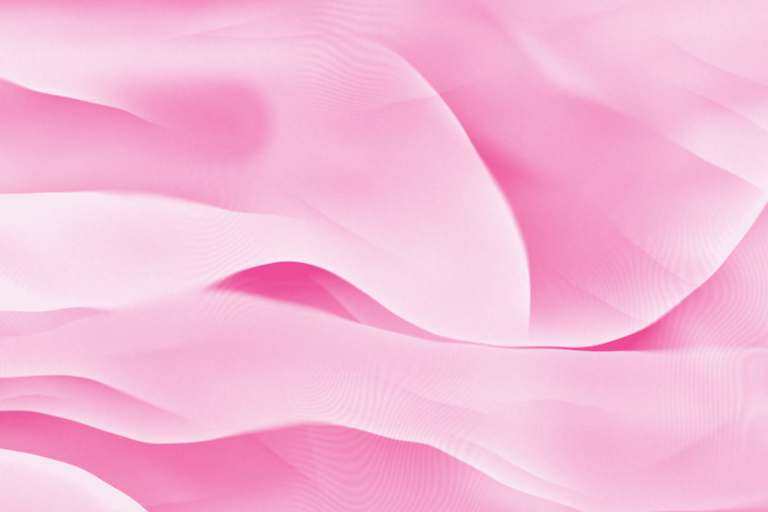
Give the GLSL for this texture, as a WebGL 1 fragment shader.

```glsl
precision highp float;
uniform vec2 u_resolution;

const vec3 PALE = vec3(0.978, 0.905, 0.950);
const vec3 DEEP = vec3(0.930, 0.330, 0.610);
const float BASE_TONE = 0.33, CLOUD = 0.50, RIPPLE = 0.24;
const float CONTRAST = 1.35, PIVOT = 0.35, LIFT = 0.345;
const float SHARP_EDGE = 0.003, SOFT_EDGE = 0.022, RIM = 0.035;
const float WARP = 0.034, FINE_WARP = 0.010, CREASE = 0.08;
const float MOIRE = 0.035, MOIRE_FREQ = 500.0;
const float WEAVE = 0.038, WEAVE_SCALE = 210.0;

float edge;  // softness of hems at this place

float hash(vec2 p) {
  p = fract(p * vec2(0.1031, 0.1173));
  p += dot(p, p.yx + 33.33);
  return fract((p.x + p.y) * p.x * 7.13);
}

float noise(vec2 p) {
  vec2 i = floor(p), f = fract(p);
  f = f * f * (3.0 - 2.0 * f);
  return mix(mix(hash(i), hash(i + vec2(1, 0)), f.x),
             mix(hash(i + vec2(0, 1)), hash(i + vec2(1, 1)), f.x), f.y);
}

float fbm(vec2 p) {
  return 0.55 * noise(p) + 0.25 * noise(p * 2.1 + 7.3) + 0.11 * noise(p * 4.4 + 22.0);
}

vec2 drift(vec2 p) {
  return vec2(noise(p), noise(p + 19.0)) - 0.5;
}

float bump(float x, float center, float width) {
  float t = (x - center) / width;
  return exp(-t * t);
}

// A lit sheet where d > 0 that casts a soft shadow where d < 0.
float fold(float tone, float d, float lit, float reach, float depth, float width, float mask) {
  float sheet = mix(tone, lit, exp(-max(d, 0.0) / reach)) - RIM * exp(-abs(d) / 0.008);
  float shade = tone + depth * exp(min(d, 0.0) / width);
  return mix(tone, mix(shade, sheet, smoothstep(-edge, edge, d)), mask);
}

// Faint scattered creases, crisp on one side.
float creases(vec2 p) {
  float sum = 0.0;
  for (int i = 0; i < 16; i++) {
    vec2 k = vec2(float(i) * 3.7 + 1.0, 5.0);
    float center = 1.5 * hash(k), slope = 1.2 * (hash(k + 11.0) - 0.55);
    float d = p.y - hash(k + 23.0) - slope * (p.x - center) - 0.03 * sin(6.0 * p.x + k.x);
    sum += smoothstep(edge, -edge, d) * exp(-abs(d) / 0.035) * bump(p.x, center, 0.1);
  }
  return sum;
}

float upperFolds(float tone, vec2 p, float broken) {
  float x = p.x, y = p.y;
  // Tucked tongue with a rounded end, and its crease
  float tongue = length(vec2(max(x - 0.43, 0.0), y - 0.79 + 0.08 * x));
  tone += 0.22 * smoothstep(0.12, 0.0, tongue) + 0.1 * bump(tongue, 0.07, 0.025) * smoothstep(0.3, 0.5, x);
  tone = fold(tone, y - 0.85 + 0.34 * x, 0.10, 0.09, 0.26, 0.025, 1.0 - smoothstep(0.08, 0.36, x));
  // Top roll
  float roll = 0.935 + 0.01 * sin(9.0 * x) - 0.25 * pow(max(x - 0.5, 0.0), 2.0);
  tone += 0.26 * smoothstep(0.95, 1.02, y) * (1.0 - smoothstep(0.3, 0.8, x));
  tone = mix(tone, 0.12, 0.6 * bump(y, 0.89, 0.04) * (1.0 - smoothstep(0.4, 0.8, x)));
  tone = fold(tone, y - roll, 0.14, 0.05, 0.6, 0.009, broken * (1.0 - smoothstep(0.45, 0.8, x)));
  // Round arch and the diagonal veils beside it
  float arch = 0.4 * (1.0 - length((p - vec2(0.65, 0.35)) / vec2(0.38, 0.57)));
  float side = smoothstep(0.66, 0.98, x) * smoothstep(0.29, 0.42, y);
  tone = fold(tone, arch, 0.10, 0.17, 0.26, 0.12, side);
  float veil = dot(p - vec2(1.08, 0.36), vec2(0.886, -0.46)) + 0.03 * sin(5.0 * y);
  for (int i = 0; i < 2; i++)
    tone = fold(tone, veil + 0.07 * float(i), 0.22, 0.08, 0.04, 0.06, 0.45 * broken * smoothstep(0.82, 0.6, y));
  float band = dot(p - vec2(1.1, 0.87), vec2(0.57, 0.82)) + 0.02 * sin(7.0 * x);
  tone = fold(tone, band, 0.08, 0.14, 0.04, 0.07, 0.7 * broken * smoothstep(0.85, 1.05, x));
  // Pale ridge on the left
  float ridge = 0.625 - 0.06 * smoothstep(0.15, 0.6, x);
  return fold(tone, ridge - y, 0.08, 0.12, 0.22, 0.05, 1.0 - smoothstep(0.3, 0.66, x));
}

float lowerFolds(float tone, vec2 p, float broken) {
  float x = p.x, y = p.y;
  // Long hem with a deep hollow below, and its translucent second ply
  float hem = 0.40 + 0.085 * bump(x, 0.58, 0.18) - 0.08 * smoothstep(0.5, 1.0, x)
            + 1.9 * pow(max(x - 1.1, 0.0), 2.0);
  float hollow = 0.16 + 0.72 * bump(x, 0.55, 0.15) + 0.6 * bump(x, 1.18, 0.12);
  tone = fold(tone, y - hem, 0.10, 0.08, hollow, 0.10, 1.0);
  tone = fold(tone, y - hem + 0.06 * bump(x, 0.72, 0.14), 0.2, 0.04, 0.0, 0.05, 0.5 * smoothstep(0.55, 0.7, x) * step(y, hem));
  // Wide front band, rising quickly and easing down
  float band = 0.35 + 0.085 * smoothstep(0.0, 0.4, x) - 0.12 * smoothstep(0.25, 1.05, x);
  tone = mix(tone, BASE_TONE + 0.05, 0.6 * smoothstep(0.0, 0.03, band - y));
  tone = fold(tone, band - y, 0.22, 0.12, 0.04, 0.03, mix(0.4, 1.0, smoothstep(0.1, 0.4, x)));
  tone = mix(tone, 0.14, 0.5 * bump(y, 0.25 - 0.04 * x, 0.05) * smoothstep(0.3, 0.6, x));
  float inner = 0.275 - 0.17 * smoothstep(0.08, 0.6, x);
  tone = fold(tone, y - inner, 0.16, 0.05, 0.36, 0.035, 1.0 - smoothstep(0.1, 0.45, x));
  // Bottom hem in two plies, an overlapping veil and the pale corner
  float bottom = 0.21 - 0.075 * smoothstep(0.0, 0.3, x) + 0.035 * bump(x, 0.6, 0.16)
               - 0.13 * smoothstep(0.75, 1.2, x);
  tone = fold(tone, y - bottom, 0.14, 0.045, 0.28, 0.16, 1.0 - 0.5 * smoothstep(0.8, 1.1, x));
  tone = fold(tone, y - bottom - 0.025 - 0.02 * sin(8.0 * x), 0.18, 0.03, 0.05, 0.03, 0.6 * broken);
  tone -= 0.1 * smoothstep(-edge, edge, min(bottom - y, x - 0.62 + 0.15 * y)) * broken;
  return fold(tone, 0.13 - 0.2 * x - x * x - y, 0.04, 0.2, 0.06, 0.05, 1.0);
}

void main() {
  vec2 p = gl_FragCoord.xy / u_resolution.y;
  vec2 q = p + WARP * drift(p * 4.0) + FINE_WARP * drift(p * 13.0);
  edge = mix(SHARP_EDGE, SOFT_EDGE, smoothstep(0.45, 0.9, noise(p * 3.7 + 2.0)));
  float broken = smoothstep(0.2, 0.65, noise(p * 4.0 + 8.0));
  float tone = BASE_TONE + CLOUD * (fbm(q * vec2(2.6, 4.2) + 3.0) - 0.47);
  tone = lowerFolds(upperFolds(tone, q, broken), q, broken);
  float flow = q.y + 0.25 * q.x + 0.25 * noise(q * 2.5 + 5.0);
  tone += RIPPLE * (noise(vec2(q.x * 3.0, flow * 13.0)) - 0.5) * broken + CREASE * creases(q);
  tone = LIFT + CONTRAST * (tone - PIVOT);
  // Moire patches and fine weave
  float rings = length(q - vec2(0.6, 0.3)) + 0.12 * noise(p * 7.0);
  tone += MOIRE * smoothstep(0.62, 0.9, noise(p * 4.5 + 41.0)) * sin(MOIRE_FREQ * rings);
  tone += WEAVE * (noise(p * WEAVE_SCALE) - 0.5);
  gl_FragColor = vec4(mix(PALE, DEEP, clamp(tone, 0.0, 1.05)), 1.0);
}
```
